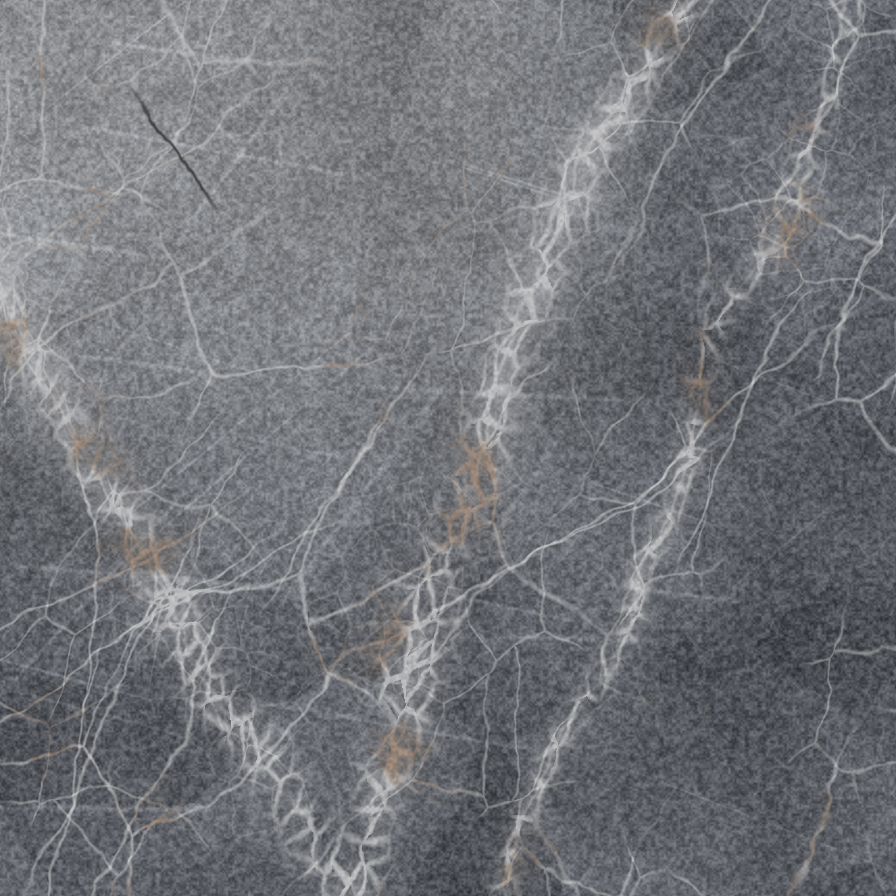
This texture is drawn by a WebGL 2 fragment shader. Its source:

```glsl
#version 300 es
precision highp float;
// Grey-blue marble slab with pale branching veins, straight scratches and rust stains.
uniform vec2 u_resolution;
out vec4 fragColor;

vec2 hash2(vec2 p) {
  vec3 q = fract(p.xyx * vec3(0.1031, 0.1030, 0.0973));
  q += dot(q, q.yzx + 33.33);
  return fract((q.xx + q.yz) * q.zy);
}

// Rotated octaves of nested sines, roughly -1 to 1.
float layeredSines(vec2 p, float seed) {
  float sum = 0.0, amp = 0.5;
  for (int i = 0; i < 6; i++) {
    sum += amp * sin(p.x + 1.4 * sin(p.y + seed));
    p = mat2(1.6, 1.2, -1.2, 1.6) * p + seed;
    amp *= 0.55;
  }
  return sum;
}

vec2 warp(vec2 p, float scale, float amount) {
  return p + amount * vec2(layeredSines(p * scale, 1.3), layeredSines(p * scale, 4.7));
}

float grain(vec2 p) {
  vec2 c = floor(p), f = smoothstep(0.0, 1.0, fract(p));
  float low = mix(hash2(c).x, hash2(c + vec2(1, 0)).x, f.x);
  float high = mix(hash2(c + vec2(0, 1)).x, hash2(c + vec2(1, 1)).x, f.x);
  return mix(low, high, f.y) - 0.5;
}

// Cellular noise: x is the distance to the cell border, y a random tone per cell.
vec2 cells(vec2 p) {
  vec2 near = vec2(9.0), next = vec2(9.0, 8.0);
  float tone = 0.0;
  for (int y = -1; y <= 1; y++)
  for (int x = -1; x <= 1; x++) {
    vec2 cell = floor(p) + vec2(x, y);
    vec2 d = cell + hash2(cell) - p;
    if (dot(d, d) < dot(near, near)) {
      next = near;
      near = d;
      tone = hash2(cell + 7.0).x;
    } else if (dot(d, d) < dot(next, next)) next = d;
  }
  return vec2(dot(0.5 * (near + next), normalize(next - near)), tone);
}

float stroke(float dist, float width, float px) {
  return 1.0 - smoothstep(0.0, width + px, abs(dist));
}

float web(vec2 p, float scale, float width, float px) {
  return stroke(cells(p * scale).x / scale, width, px);
}

// Straight line that fades towards both ends.
float streak(vec2 p, vec2 centre, float angle, float halfLength, float width, float px) {
  vec2 dir = vec2(cos(angle), sin(angle)), q = p - centre;
  float fade = 1.0 - smoothstep(0.5, 1.0, abs(dot(q, dir)) / halfLength);
  return fade * stroke(dir.x * q.y - dir.y * q.x, width, px);
}

// Broken lattice of fine veins gathered along a centre line.
float band(float offset, float width, float lattice, float cloud, float px) {
  float envelope = exp(-offset * offset / (width * width));
  float thread = stroke(offset + 0.3 * width * cloud, 0.003, px);
  return envelope * (0.75 * lattice + 0.22 + 0.25 * cloud) + 0.45 * thread * (0.6 + 0.5 * cloud);
}

void main() {
  vec2 p = gl_FragCoord.xy / u_resolution.y;
  float px = 1.0 / u_resolution.y;
  vec2 bent = warp(p, 9.0, 0.024);
  vec2 rough = warp(p, 26.0, 0.008);
  vec2 lean = mat2(1.1, 0.25, -0.45, 0.8) * bent;
  float cloud = layeredSines(p * 7.0, 2.1);
  float patchy = layeredSines(p * 13.0, 5.4);

  // Ground: lighter towards the upper left, with angular plates and mottling
  float light = smoothstep(0.15, 0.9, p.y) * (1.0 - smoothstep(0.45, 0.9, p.x));
  float tone = 0.345 + 0.17 * light + 0.045 * cloud + 0.02 * patchy;
  tone += 0.07 * (cells(rough * 5.0 + 3.0).y - 0.5);

  // Three great veins crossing the slab
  float lattice = web(mat2(1.0, 0.2, -0.35, 0.6) * rough, 42.0, 0.0035, px);
  float middle = 0.9 * (bent.x - 0.39 - 0.20 * bent.y - 0.17 * bent.y * bent.y);
  float left = 0.87 * (bent.x - 0.38 + 0.56 * bent.y);
  float right = 0.93 * (bent.x - 0.565 - 0.40 * bent.y);
  float veins = band(middle, 0.026, lattice, patchy, px)
              + band(left, 0.028, lattice, patchy, px)
              + 0.85 * band(right, 0.016, lattice, patchy, px);
  float nearVein = exp(-12.0 * min(abs(middle), min(abs(left), abs(right))));

  // Thin webs, broken up by clouds
  veins += 0.65 * web(lean, 5.0, 0.0025, px) * smoothstep(-0.5, 0.4, cloud);
  veins += 0.50 * web(lean + 4.0, 10.0, 0.0018, px) * smoothstep(-0.3, 0.5, patchy);
  veins += 0.45 * web(rough + 9.0, 23.0, 0.0012, px) * nearVein * smoothstep(-0.4, 0.5, cloud);

  // Long wandering cracks and faint straight scratches
  float scratches = 0.0;
  for (int i = 0; i < 32; i++) {
    vec2 a = hash2(vec2(i, 3)), b = hash2(vec2(i, 8));
    float angle = (i % 3 == 0 ? 0.85 : -0.17) + 0.4 * (b.x - 0.5);
    scratches += streak(p, a * vec2(0.9, 1.0), angle, 0.07 + 0.2 * b.y, 0.001 + 0.004 * b.x, px);
    if (i < 14) veins += 0.6 * streak(bent, b, 0.2 + 1.5 * a.x, 0.12 + 0.25 * a.y, 0.002, px);
  }
  tone += 0.09 * min(scratches, 1.6) * (0.8 + 0.4 * patchy);
  tone += 0.06 * nearVein * (0.6 + 0.6 * cloud);

  // Mineral grain
  tone += 0.15 * grain(p * 210.0) + 0.13 * grain(p * 430.0 + 17.0);

  // Colouring: cool ground, warm white veins, rust in places
  vec3 ground = tone * vec3(0.985, 1.0, 1.025) + vec3(-0.006, 0.0, 0.014) * (1.0 - light);
  float rust = smoothstep(0.3, 0.75, layeredSines(p * 17.0, 3.6));
  vec3 veinColour = mix(vec3(0.75, 0.75, 0.755), vec3(0.58, 0.47, 0.38), 0.75 * rust);
  veinColour += 0.12 * grain(p * 300.0);
  vec3 colour = mix(ground, veinColour, clamp(veins, 0.0, 0.92));

  // Dark open fracture in the pale plate
  float fracture = streak(rough, vec2(0.21, 0.81), -0.92, 0.13, 0.0025, px);
  colour = mix(colour, vec3(0.20, 0.19, 0.18), 0.8 * fracture * smoothstep(-0.5, 0.2, patchy));
  fragColor = vec4(clamp(colour, 0.0, 1.0), 1.0);
}
```
